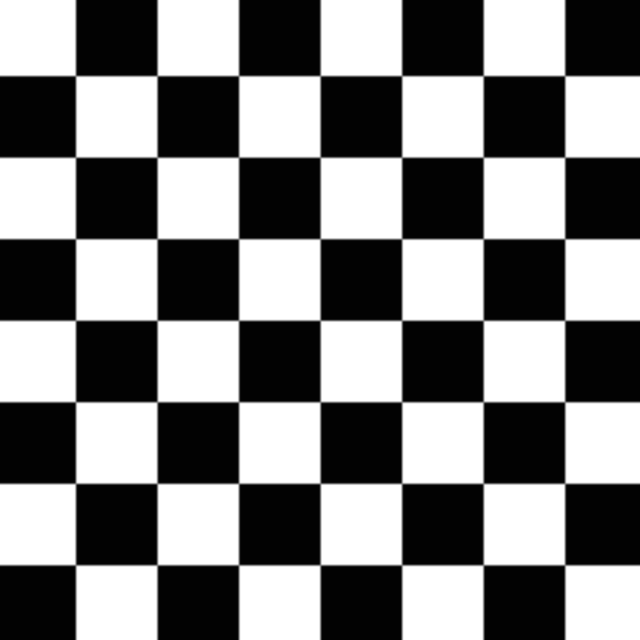
Give the GLSL for this pattern, as a Shadertoy shader.

```glsl
// Black and white checkerboard with softly blurred edges, cropped at the border.

const float CELL_SIZE = 0.1274;             // side of one square
const vec2 GRID_ORIGIN = vec2(0.5010, 0.4988); // grid crossing nearest the middle
const float EDGE_SOFTNESS = 0.0030;         // half width of the grey transition
const vec3 DARK = vec3(0.006);
const vec3 LIGHT = vec3(1.0);

// Signed distance to the nearest grid line, in cells; the sign alternates per cell.
vec2 alternatingDistance(vec2 p) {
    return 0.5 - abs(mod(p + 0.5, 2.0) - 1.0);
}

void mainImage(out vec4 fragColor, in vec2 fragCoord) {
    vec2 uv = fragCoord / iResolution.xy;
    vec2 dist = alternatingDistance((uv - GRID_ORIGIN) / CELL_SIZE) * CELL_SIZE;

    // Smoothed sign per axis, never narrower than a pixel
    vec2 soft = max(vec2(EDGE_SOFTNESS), 0.75 / iResolution.xy);
    vec2 side = smoothstep(-soft, soft, dist) * 2.0 - 1.0;

    // Cells whose signs differ are light
    float lightness = 0.5 - 0.5 * side.x * side.y;
    fragColor = vec4(mix(DARK, LIGHT, lightness), 1.0);
}
```
